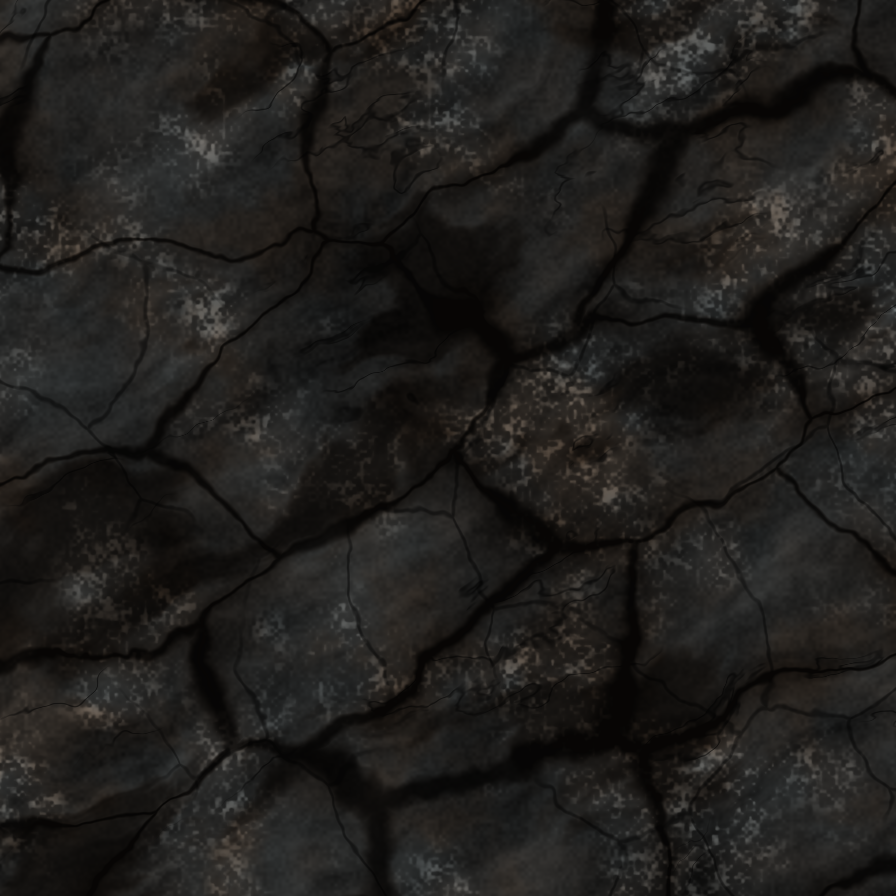
A Shadertoy shader for this texture:

```glsl
float hash(vec2 p) {
    vec3 q = fract(p.xyx * 0.1031);
    q += dot(q, q.yzx + 33.33);
    return fract((q.x + q.y) * q.z);
}

float noise(vec2 p) {
    vec2 i = floor(p), f = fract(p);
    f = f * f * (3.0 - 2.0 * f);
    return mix(mix(hash(i), hash(i + vec2(1, 0)), f.x),
               mix(hash(i + vec2(0, 1)), hash(i + vec2(1, 1)), f.x), f.y);
}

float fbm(vec2 p) {
    float sum = 0.0, amp = 0.5;
    for (int i = 0; i < 5; i++) {
        sum += amp * noise(p);
        p = mat2(1.6, 1.2, -1.2, 1.6) * p + 7.3;
        amp *= 0.5;
    }
    return sum;
}

vec2 cellPoint(vec2 cell) {
    return cell + 0.1 + 0.8 * vec2(hash(cell), hash(cell + 71.7));
}

// Distance to the nearest border between Voronoi cells
float borderDistance(vec2 p) {
    vec2 home = floor(p), nearest = vec2(0);
    float best = 9.0;
    for (int y = -1; y <= 1; y++)
    for (int x = -1; x <= 1; x++) {
        vec2 r = cellPoint(home + vec2(x, y)) - p;
        if (dot(r, r) < best) { best = dot(r, r); nearest = r; }
    }
    float border = 9.0;
    for (int y = -2; y <= 2; y++)
    for (int x = -2; x <= 2; x++) {
        vec2 r = cellPoint(home + vec2(x, y)) - p;
        vec2 gap = r - nearest;
        if (dot(gap, gap) > 0.0001)
            border = min(border, dot(0.5 * (r + nearest), normalize(gap)));
    }
    return border;
}

void mainImage(out vec4 fragColor, in vec2 fragCoord) {
    vec2 uv = fragCoord / iResolution.y;

    // Warped coordinates, slanted along the strata
    vec2 warp = vec2(fbm(uv * 7.0), fbm(uv * 7.0 + 17.0)) - 0.48;
    vec2 p = uv + 0.11 * warp;
    vec2 slant = mat2(0.88, -0.47, 0.47, 0.88) * p;

    // Wide fractures of varying width, and thin hairline ones
    float wide = borderDistance(slant * vec2(3.0, 4.8) + 3.0) / 4.0;
    float width = 0.001 + 0.014 * smoothstep(0.3, 0.8, noise(p * 8.0 + 5.0));
    float crack = 1.0 - smoothstep(width * 0.3, width * 1.2 + 0.003, wide);
    float thin = borderDistance(slant * vec2(5.5, 4.0) + 40.0) / 4.7;
    float hairline = (1.0 - smoothstep(0.0005, 0.004, thin))
                   * smoothstep(0.4, 0.65, noise(uv * 6.0 + 30.0));
    float stain = exp(-wide * 42.0) * smoothstep(0.2, 0.7, noise(uv * 9.0 + 12.0));

    // Layered relief lit from the upper left, with ledges and hollows
    vec2 layers = slant * vec2(6.0, 15.0);
    float height = fbm(layers);
    float relief = height - fbm(layers + vec2(-0.06, 0.2));
    float ledge = (1.0 - smoothstep(0.0, 0.02, abs(height - 0.46)))
                * smoothstep(0.45, 0.7, noise(p * 9.0 + 60.0));
    float hollow = smoothstep(0.57, 0.68, fbm(slant * vec2(4.0, 9.0) + 40.0));

    // Mineral grain and pale crusted patches
    float grain = 0.6 * noise(uv * 240.0) + 0.4 * noise(uv * 115.0 + 9.0);
    float patches = smoothstep(0.42, 0.65, fbm(uv * 8.0 + 90.0));
    float crust = patches * smoothstep(0.48, 0.78, 0.55 * grain + 0.5 * fbm(uv * 38.0));

    float light = 0.133 + 0.16 * (fbm(uv * 5.0 + 22.0) - 0.48);
    light += 0.26 * relief + 0.055 * (grain - 0.5) + 0.03 * patches + 0.2 * crust;
    light *= 1.0 - 0.55 * stain;
    light *= 1.0 - 0.5 * ledge;
    light *= 1.0 - 0.55 * hollow;
    light *= 1.0 - 0.45 * hairline;
    light *= 1.0 - 0.72 * crack;
    light = max(light, 0.022);

    // Cool grey stone, with rust beside cracks and in hollows
    float rust = smoothstep(0.45, 0.7, fbm(uv * 11.0 + 50.0));
    rust = clamp(0.5 * rust + 0.6 * stain + 0.5 * hollow + 0.3 * crack, 0.0, 1.0);
    vec3 stone = mix(vec3(1.04, 1.0, 0.95), vec3(0.95, 1.01, 1.02), noise(uv * 26.0));
    vec3 tint = mix(stone, vec3(1.18, 0.96, 0.77), rust);
    fragColor = vec4(light * tint, 1.0);
}
```
